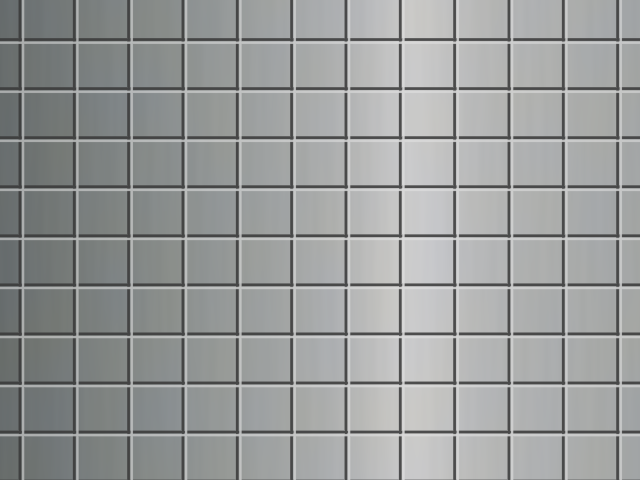
Give the GLSL for this pattern, as a WebGL 1 fragment shader.

```glsl
precision highp float;
// Brushed metal tiles: a grid of near-square plates under a soft vertical sheen.
// Each seam pairs a dark groove with a bright lip, drawn from the signed
// distance to the nearest seam; gradient noise adds faint streaks and tints.

uniform vec2 u_resolution;

vec2 gradientAt(vec2 cell) {
  float h = fract(sin(dot(cell, vec2(127.1, 311.7))) * 43758.55);
  return vec2(cos(6.2832 * h), sin(6.2832 * h));
}

float gradientNoise(vec2 p) {
  vec2 i = floor(p);
  vec2 f = fract(p);
  vec2 w = f * f * f * (f * (f * 6.0 - 15.0) + 10.0);
  vec2 e = vec2(1.0, 0.0);
  float low = mix(dot(gradientAt(i), f),
                  dot(gradientAt(i + e.xy), f - e.xy), w.x);
  float high = mix(dot(gradientAt(i + e.yx), f - e.yx),
                   dot(gradientAt(i + e.xx), f - e.xx), w.x);
  return mix(low, high, w.y);
}

// Reflected light across the sheet, brightest right of the middle
float sheen(float x) {
  float slope = min(0.42 + 0.5 * x, 0.74 - 0.27 * (x - 0.64));
  float offset = (x - 0.645) / 0.08;
  return slope + 0.053 * exp(-offset * offset);
}

// Coverage of a soft line on each axis
vec2 softLine(vec2 d, float center, float halfWidth) {
  float soft = max(0.0014, 0.7 / u_resolution.y);
  return 1.0 - smoothstep(halfWidth - soft, halfWidth + soft, abs(d - center));
}

void main() {
  // Canvas heights, measured from the top left
  vec2 p = vec2(gl_FragCoord.x, u_resolution.y - gl_FragCoord.y) / u_resolution.y;
  float across = gl_FragCoord.x / u_resolution.x;

  // Signed distance to the nearest seam on each axis
  vec2 pitch = vec2(0.1132, 0.1022);
  vec2 cell = (p - vec2(0.0449, 0.0858)) / pitch;
  vec2 seam = (fract(cell + 0.5) - 0.5) * pitch;

  // Metal face with vertical brushing and a slight shift from tile to tile
  vec2 tile = floor(cell);
  float level = sheen(across);
  level += 0.012 * gradientNoise(vec2(p.x * 70.0, p.y * 3.0 + tile.y * 0.7));
  level += 0.014 * gradientNoise(tile * 0.37 + 0.2);

  // Cool green cast in the shade, neutral in the light, patches of blue
  vec3 metal = level + vec3(-0.013, 0.006, 0.002) * smoothstep(0.8, 0.5, level);
  float patchTint = gradientNoise(p * vec2(9.0, 6.0) + 4.3);
  metal += vec3(-0.008, -0.002, 0.02) * patchTint;

  // Dark groove on the right and bottom, bright lip on the left and top
  vec2 groove = softLine(seam, -0.0034, 0.0029);
  vec2 lip = softLine(seam, 0.0032, 0.0025);
  vec3 color = mix(metal, 0.19 + 0.14 * metal, max(groove.x, groove.y));
  color = mix(color, mix(metal, vec3(0.9), 0.6), 0.88 * max(lip.x, lip.y));

  gl_FragColor = vec4(color, 1.0);
}
```
